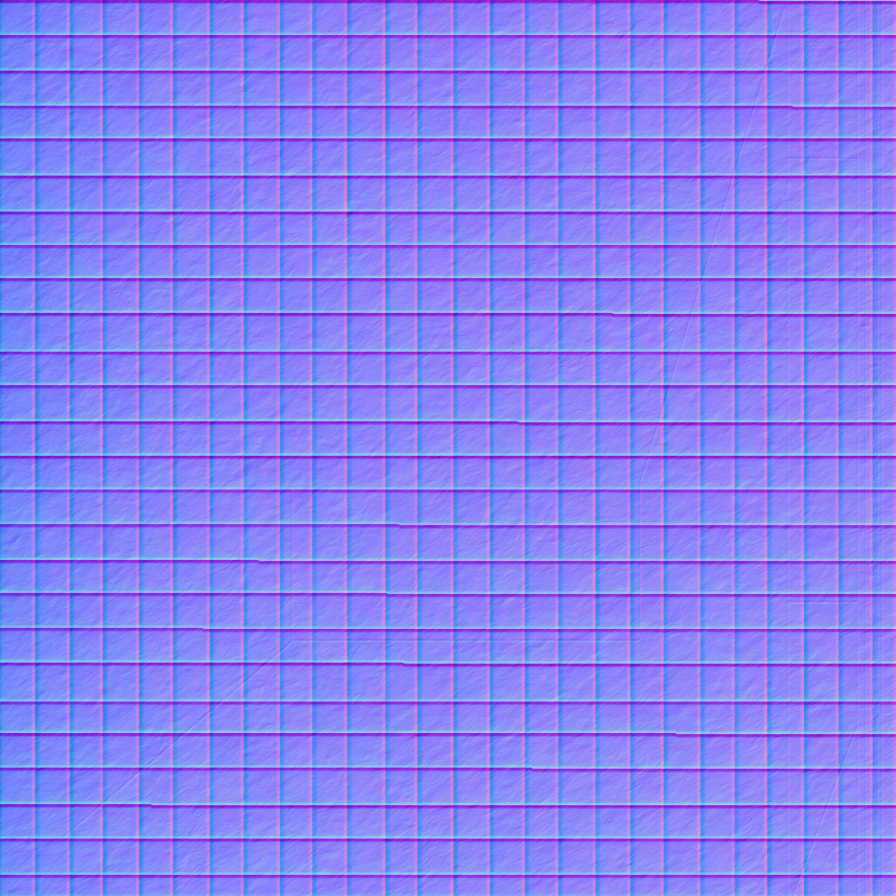
Give the GLSL for this texture map, as a Shadertoy shader.

```glsl
// Tangent-space normal map of a worn square tile grid with crinkled faces and fine scratches.

float hash(vec2 p) {
    return fract(sin(dot(p, vec2(127.1, 311.7))) * 43758.5453);
}

float noise(vec2 p) {
    vec2 i = floor(p), f = fract(p);
    f = f * f * (3.0 - 2.0 * f);
    return mix(mix(hash(i), hash(i + vec2(1, 0)), f.x),
               mix(hash(i + vec2(0, 1)), hash(i + vec2(1, 1)), f.x), f.y);
}

// Crinkled height, stretched along a shallow rising diagonal
float crinkle(vec2 p) {
    p += 0.005 * vec2(noise(p * 70.0), noise(p * 70.0 + 17.0));
    vec2 r = mat2(0.85, -0.53, 0.53, 0.85) * vec2(p.x, -p.y);
    r *= vec2(62.0, 110.0);
    float height = 0.0, amp = 0.5;
    for (int i = 0; i < 4; i++) {
        height += amp * noise(r);
        r = r * 1.9 + 13.7;
        amp *= 0.55;
    }
    return height;
}

// Tilt on both sides of a thin straight groove from a to b
vec2 scratch(vec2 p, vec2 a, vec2 b) {
    vec2 dir = normalize(b - a), side = vec2(-dir.y, dir.x);
    float along = dot(p - a, dir), s = dot(p - a, side) / 0.0014;
    float ends = smoothstep(-0.001, 0.001, along)
               * smoothstep(-0.001, 0.001, length(b - a) - along);
    return side * s * exp(-s * s) * ends;
}

// Bevel slope: x is the strength before the line, y the strength after it
float bevel(float d, vec2 strength, vec2 width, float aa) {
    float before = strength.x * (1.0 - smoothstep(width.x * 0.35, width.x, -d));
    float after = strength.y * (1.0 - smoothstep(width.y * 0.35, width.y, d));
    return mix(before, -after, smoothstep(-aa, aa, d));
}

void mainImage(out vec4 fragColor, in vec2 fragCoord) {
    vec2 p = fragCoord / iResolution.xy;
    p.y = 1.0 - p.y;
    vec2 grid = p * 25.6 + vec2(0.03, 0.0);
    float aa = max(14.0 / iResolution.y, 0.02);

    // Distance to the nearest uneven line; a few rows jog slightly partway
    vec2 line = floor(grid + 0.5);
    vec2 shift = 0.11 * (vec2(hash(vec2(line.x, 3.0)), hash(vec2(line.y, 8.0))) - 0.5);
    float jog = step(0.55, hash(vec2(line.y, 21.0)));
    float turn = hash(vec2(line.y, 34.0));
    shift.y += 0.03 * jog * (smoothstep(-0.002, 0.002, p.x - turn) - 0.5);
    vec2 d = grid - line - shift;
    vec2 cell = line - step(d, vec2(0.0));

    // Flat face with a slow drift and a little tint per tile
    vec2 tilt = vec2(0.562, 0.52);
    tilt.x += 0.03 * (p.x - 0.5) - 0.09 * exp(-p.x / 0.10);
    tilt.y += 0.03 * (p.y - 0.5);
    tilt += 0.02 * (vec2(hash(cell), hash(cell + 51.0)) - 0.5);
    tilt += 0.03 * (vec2(noise(p * 40.0), noise(p * 40.0 + 29.0)) - 0.5);

    // Crinkles from finite differences of the height
    vec2 e = vec2(0.0013, 0.0);
    float h = crinkle(p);
    vec2 slope = vec2(crinkle(p + e.xy), crinkle(p + e.yx)) - h;
    float wear = 0.8 + 0.4 * noise(p * 30.0);
    tilt -= clamp(slope * 0.48 * wear, -0.12, 0.12);

    // Soft rounding toward the tile edges
    vec2 after = smoothstep(-aa, aa, d);
    tilt.x += mix(0.02 * exp(d.x / 0.10), -0.08 * exp(-d.x / 0.20), after.x);
    tilt.y += mix(0.11 * exp(d.y / 0.15), -0.09 * exp(-d.y / 0.18), after.y);

    // Sharp bevels: rows cut deeper than columns
    float rowCut = 1.0 - smoothstep(0.03, 0.13, abs(d.y));
    float strength = 0.75 + 0.4 * noise(vec2(line.x * 7.3, p.y * 14.0));
    tilt.x += bevel(d.x, vec2(0.19, 0.19), vec2(0.13, 0.18), aa)
            * strength * (1.0 - 0.5 * rowCut);
    tilt.y += bevel(d.y, vec2(0.15, 0.29), vec2(0.10, 0.13), aa)
            * (0.85 + 0.25 * hash(vec2(line.y, 63.0)));

    // Outer rim on the right and bottom
    tilt.x += 0.15 * smoothstep(0.995, 0.999, p.x);
    tilt.y += 0.10 * smoothstep(0.996, 1.0, p.y);

    // Long scratches and a faint open frame
    vec2 marks = scratch(p, vec2(0.875, 0.01), vec2(0.714, 0.54));
    marks += scratch(p, vec2(0.714, 0.54), vec2(0.714, 0.703));
    marks += scratch(p, vec2(0.326, 0.715), vec2(0.714, 0.715));
    marks += scratch(p, vec2(0.326, 0.547), vec2(0.326, 0.715));
    marks += scratch(p, vec2(0.326, 0.716), vec2(0.07, 0.935));
    marks += scratch(p, vec2(0.957, 0.81), vec2(0.885, 1.0));
    for (int i = 0; i < 2; i++) {
        float y = 0.177 + 0.495 * float(i);
        marks += scratch(p, vec2(0.879, y), vec2(0.957, y));
    }
    // Upright hairlines near the right side
    for (int i = 0; i < 5; i++) {
        float x = 0.879 + 0.078 * min(float(i), 1.0) + 0.009 * max(float(i) - 1.0, 0.0);
        marks += 0.8 * scratch(p, vec2(x, 0.0), vec2(x, 1.0));
    }
    tilt += 0.18 * marks;

    // Rebuild the facing component and encode, slightly dulled
    vec2 n = clamp(tilt * 2.0 - 1.0, -0.85, 0.85);
    float facing = sqrt(max(1.0 - dot(n, n), 0.0));
    fragColor = vec4(tilt, 0.485 + 0.5 * facing, 1.0);
}
```
